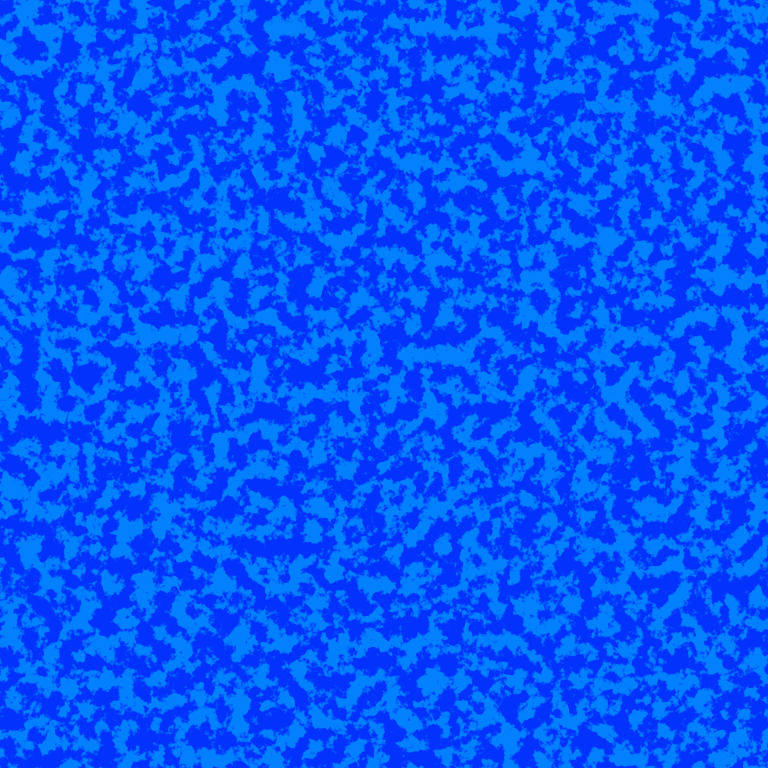
This texture is drawn by a WebGL 2 fragment shader. Its source:

```glsl
#version 300 es
precision highp float;

#define BASE_CELLS 40.0
#define OCTAVES 4
#define LACUNARITY 1.9
#define GAIN 0.62
#define THRESHOLD 0.03
#define EDGE_SOFTNESS 0.17
#define DEEP_BLUE vec3(0.01, 0.195, 0.99)
#define SKY_BLUE vec3(0.01, 0.50, 0.995)

uniform vec2 u_resolution;
out vec4 fragColor;

// Integer hash of a lattice point, returned in 0..1
float latticeHash(ivec2 cell, int layer) {
    uint h = uint(cell.x) * 1597334677u ^ uint(cell.y) * 3812015801u;
    h ^= uint(layer + 1) * 2654435769u;
    h = (h ^ (h >> 16)) * 2246822519u;
    h = (h ^ (h >> 13)) * 3266489917u;
    h ^= h >> 16;
    return float(h >> 8) / 16777216.0;
}

// Slope contribution of one lattice corner
float cornerSlope(ivec2 cell, ivec2 corner, vec2 f, int layer) {
    float angle = 6.28319 * latticeHash(cell + corner, layer);
    return dot(vec2(cos(angle), sin(angle)), f - vec2(corner));
}

// Gradient noise, free of broad drift
float gradientNoise(vec2 p, int layer) {
    ivec2 cell = ivec2(floor(p));
    vec2 f = fract(p);
    vec2 blend = f * f * f * (f * (f * 6.0 - 15.0) + 10.0);
    float bottom = mix(cornerSlope(cell, ivec2(0, 0), f, layer),
                       cornerSlope(cell, ivec2(1, 0), f, layer), blend.x);
    float top = mix(cornerSlope(cell, ivec2(0, 1), f, layer),
                    cornerSlope(cell, ivec2(1, 1), f, layer), blend.x);
    return mix(bottom, top, blend.y);
}

// Octaves are turned against each other to hide the lattice
float fractalNoise(vec2 p) {
    const mat2 turn = mat2(0.8, 0.6, -0.6, 0.8);
    float sum = 0.0;
    float amplitude = 1.0;
    for (int layer = 0; layer < OCTAVES; layer++) {
        sum += amplitude * gradientNoise(p, layer);
        p = turn * p * LACUNARITY;
        amplitude *= GAIN;
    }
    return sum;
}

void main() {
    vec2 uv = gl_FragCoord.xy / min(u_resolution.x, u_resolution.y);

    // Cut the noise into two tones with a soft border
    float height = fractalNoise(uv * BASE_CELLS) - THRESHOLD;
    float patchMask = smoothstep(-EDGE_SOFTNESS, EDGE_SOFTNESS, height);

    fragColor = vec4(mix(DEEP_BLUE, SKY_BLUE, patchMask), 1.0);
}
```
